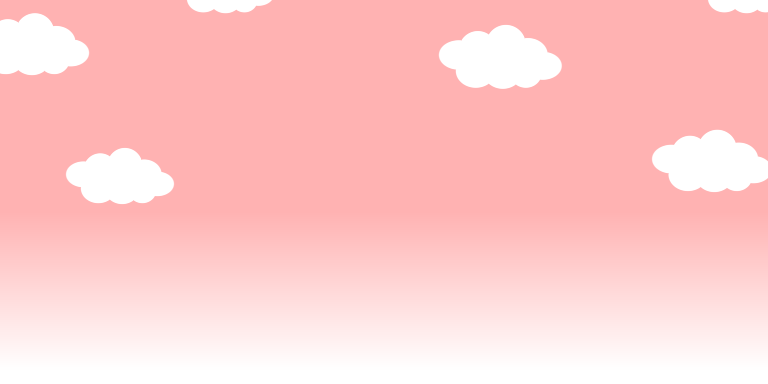
Write a Shadertoy shader that draws this background.

```glsl
// Soft pink sky that fades to white near the ground, with flat white clouds.
// One cloud is a union of elliptical lobes around a core; loops place scaled
// copies of it, with edges smoothed over one pixel.

// Lobes of a cloud of half-width 1: centre in xy, radii in zw.
const vec4 LOBES[9] = vec4[9](
    vec4( 0.02, -0.05, 0.65, 0.36),
    vec4(-0.675, 0.03, 0.325, 0.24),
    vec4(-0.366, 0.11, 0.31, 0.31),
    vec4( 0.09, 0.195, 0.325, 0.325),
    vec4( 0.447, 0.03, 0.325, 0.276),
    vec4( 0.69, -0.146, 0.31, 0.228),
    vec4(-0.40, -0.228, 0.325, 0.276),
    vec4( 0.04, -0.228, 0.325, 0.293),
    vec4( 0.415, -0.26, 0.26, 0.244));

// Clouds in units of canvas height: centre in xy, half-width in z.
const vec3 CLOUDS[6] = vec3[6](
    vec3(1.303, 0.852, 0.160),
    vec3(1.854, 0.581, 0.156),
    vec3(0.077, 0.885, 0.155),
    vec3(0.3125, 0.5417, 0.1406),
    vec3(0.582, 1.034, 0.1315),
    vec3(1.939, 1.034, 0.1315));

// Approximate signed distance to an ellipse centred at the origin.
float ellipseDistance(vec2 p, vec2 radii) {
    return (length(p / radii) - 1.0) * min(radii.x, radii.y);
}

float cloudDistance(vec2 p) {
    float d = 10.0;
    for (int i = 0; i < 9; i++) {
        d = min(d, ellipseDistance(p - LOBES[i].xy, LOBES[i].zw));
    }
    return d;
}

void mainImage(out vec4 fragColor, in vec2 fragCoord) {
    vec2 p = fragCoord / iResolution.y;
    float pixel = 1.0 / iResolution.y;

    // Sky: flat pink above, linear fade to white below.
    float fade = clamp((0.445 - p.y) / 0.41, 0.0, 1.0);
    vec3 color = mix(vec3(1.0, 0.70, 0.70), vec3(1.0), fade);

    // Clouds
    float d = 10.0;
    for (int i = 0; i < 6; i++) {
        vec3 cloud = CLOUDS[i];
        d = min(d, cloudDistance((p - cloud.xy) / cloud.z) * cloud.z);
    }
    color = mix(color, vec3(1.0), smoothstep(0.6 * pixel, -0.6 * pixel, d));

    fragColor = vec4(color, 1.0);
}
```
